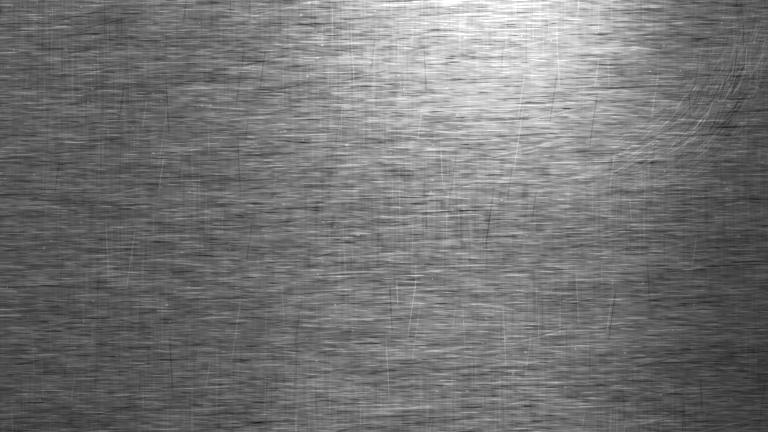
Give the GLSL for this texture, as a WebGL 2 fragment shader.

```glsl
#version 300 es
precision highp float;

uniform vec2 u_resolution;
out vec4 fragColor;

// Lighting, in canvas heights
const float BASE_TONE = 0.285;
const float TOP_LIFT = 0.09;
const float COLUMN_GAIN = 0.18;
const float COLUMN_X = 1.02;
const float COLUMN_WIDTH = 0.50;
const float GLARE_GAIN = 0.43;
const vec2 GLARE_CENTER = vec2(1.20, 1.03);
const float GLARE_LEFT = 0.42;
const float GLARE_RIGHT = 0.27;
const float GLARE_HEIGHT = 0.36;
const float EDGE_SHADE = 0.07;
const float SHOULDER_START = 0.75;
const float SHOULDER_SLOPE = 0.6;

// Surface
const int STROKE_LAYERS = 6;
const float STROKE_GAIN = 0.19;
const float STROKE_SHARE = 0.45;
const float WEAVE_GAIN = 0.055;
const float SCRATCH_GAIN = 0.16;
const float SCRATCH_SHARE = 0.025;
const float SPOT_GAIN = 0.14;
const vec2 ARC_CENTER = vec2(1.30, 1.05);
const float ARC_RADIUS = 0.46;
const float ARC_WIDTH = 0.085;
const float ARC_GAIN = 0.24;
const float SPECK_SHARE = 0.02;

float hash(ivec2 cell) {
    uvec2 q = uvec2(cell) * uvec2(1597334673u, 3812015801u);
    uint n = (q.x ^ q.y) * 1597334673u;
    n = (n ^ (n >> 15)) * 2246822519u;
    return float((n ^ (n >> 13)) >> 8) / 16777216.0;
}

// One row of signed noise, shifted so neighbouring rows never line up
float rowNoise(int row, float x) {
    x += 61.0 * hash(ivec2(row, 977));
    int i = int(floor(x));
    float f = smoothstep(0.0, 1.0, fract(x));
    return 2.0 * mix(hash(ivec2(i, row)), hash(ivec2(i + 1, row)), f) - 1.0;
}

float streak(vec2 p) {
    int row = int(floor(p.y));
    return mix(rowNoise(row, p.x), rowNoise(row + 1, p.x), smoothstep(0.0, 1.0, fract(p.y)));
}

// Separate thin lines with tapered ends, light or dark, at most one per cell
float strokes(vec2 p, float share, int seed) {
    int row = int(floor(p.y));
    p.x += 37.0 * hash(ivec2(row, seed));
    ivec2 cell = ivec2(int(floor(p.x)), row) + 131 * seed;
    float across = abs(fract(p.y) - mix(0.32, 0.68, hash(cell + 7)));
    float along = abs(fract(p.x) - 0.5) / mix(0.15, 0.5, hash(cell + 19));
    float ink = (1.0 - smoothstep(0.08, 0.32, across)) * (1.0 - smoothstep(0.5, 1.0, along));
    float sheen = hash(cell + 43) < 0.55 ? 1.0 : -0.85;
    return step(hash(cell), share) * ink * sheen * mix(0.5, 1.2, hash(cell + 61));
}

float gauss(float d) { return exp(-d * d); }

vec2 shear(vec2 p, float slope) { return vec2(p.x, p.y + slope * p.x); }

float lighting(vec2 p) {
    float tone = BASE_TONE + TOP_LIFT * p.y;
    tone += COLUMN_GAIN * gauss((p.x - COLUMN_X) / COLUMN_WIDTH);
    vec2 d = p - GLARE_CENTER;
    float width = d.x < 0.0 ? GLARE_LEFT : GLARE_RIGHT;
    tone += GLARE_GAIN * gauss(length(d / vec2(width, GLARE_HEIGHT)));
    return tone - EDGE_SHADE * smoothstep(1.38, 1.72, p.x);
}

// Near-horizontal brushing: fine grain under crisp lines of many lengths
float brushing(vec2 p) {
    float g = 0.11 * streak(shear(p, 0.015) * vec2(60.0, 280.0));
    g += 0.10 * streak(shear(p, -0.02) * vec2(24.0, 250.0) + 31.0);
    g += 0.08 * streak(shear(p, 0.03) * vec2(12.0, 170.0) + 67.0);
    g += 0.06 * streak(p * vec2(5.0, 36.0) + 127.0);
    for (int i = 0; i < STROKE_LAYERS; i++) {
        float k = float(i) - 0.5 * float(STROKE_LAYERS - 1);
        vec2 freq = vec2(4.0 + 3.0 * float(i), 118.0 + 7.0 * float(i));
        g += STROKE_GAIN * strokes(shear(p, 0.018 * k) * freq, STROKE_SHARE, i + 1);
    }
    return g;
}

// Broken vertical threads, stronger in some places than others
float weave(vec2 p) {
    float threads = streak(shear(p.yx, 0.02) * vec2(16.0, 250.0) + 211.0);
    threads += 1.6 * strokes(shear(p.yx, -0.015) * vec2(6.0, 125.0), 0.4, 21);
    return threads * (0.8 + 0.6 * streak(p * vec2(5.0, 4.0) + 197.0));
}

// Fine marks swept around a circle
float arcMarks(vec2 p, float turn) {
    vec2 d = p - ARC_CENTER;
    float r = length(d), a = atan(d.y, d.x);
    float band = gauss((r - ARC_RADIUS) / ARC_WIDTH) * gauss((a + 0.75) / 0.6);
    return band * (0.2 + strokes(vec2(a * 4.0, (r + 0.05 * turn * a) * 125.0), 0.7, 31 + int(turn)));
}

void main() {
    vec2 p = gl_FragCoord.xy / u_resolution.y;
    float grain = brushing(p) + WEAVE_GAIN * weave(p);
    grain += ARC_GAIN * (arcMarks(p, 1.0) + arcMarks(p, -1.0) + arcMarks(p, 3.0));

    // Sparse scratches at odd angles
    for (int i = 0; i < 4; i++) {
        vec2 q = i < 2 ? p.yx : p;
        q = shear(q, (i % 2 == 0 ? 0.09 : -0.24) * (i < 2 ? 0.6 : 1.0));
        grain += SCRATCH_GAIN * strokes(q * vec2(5.0, 120.0), SCRATCH_SHARE * float(i + 1), 41 + i);
    }
    // Small dull spots across the middle, and tiny bright specks
    float spots = smoothstep(0.4, 0.8, streak(p * vec2(48.0, 40.0) + 307.0));
    grain -= SPOT_GAIN * spots * gauss((p.y - 0.52) / 0.16) * gauss((p.x - 0.95) / 0.5);
    grain += 0.3 * max(strokes(p * 100.0, SPECK_SHARE, 53), 0.0);

    float tone = lighting(p) * (1.0 + grain);
    tone -= (1.0 - SHOULDER_SLOPE) * max(tone - SHOULDER_START, 0.0);
    fragColor = vec4(vec3(clamp(tone, 0.0, 1.0)), 1.0);
}
```
